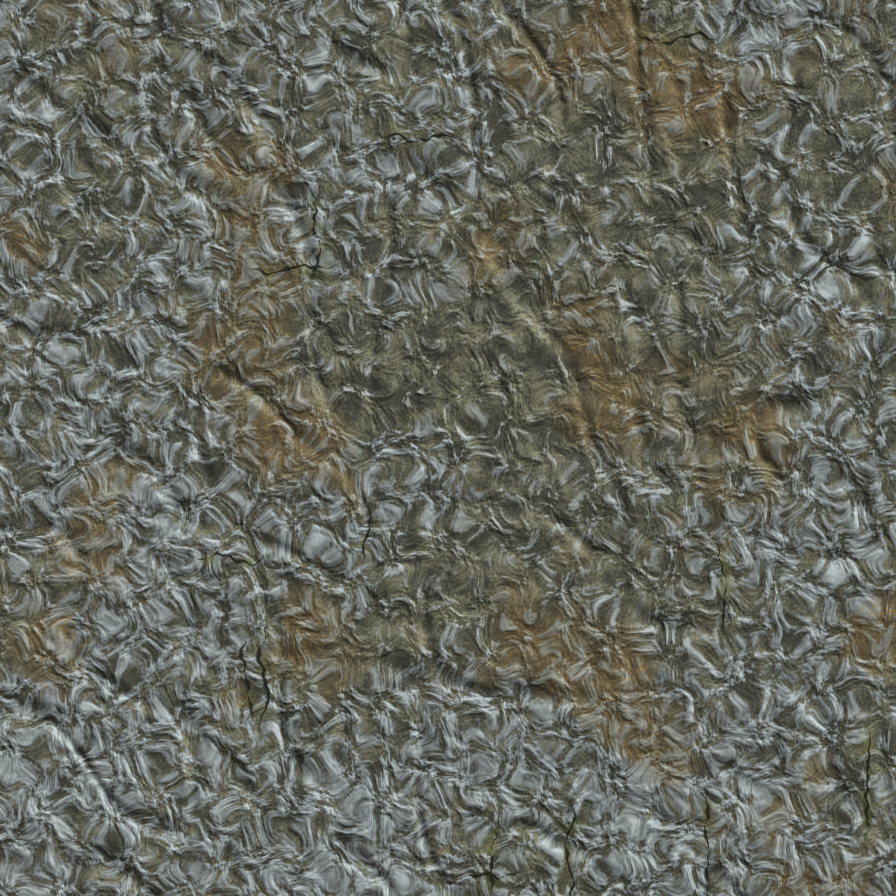
Write a WebGL 2 fragment shader that draws this texture.

```glsl
#version 300 es
precision highp float;
// Weathered rock face: olive stone under a broken blue-grey mineral crust.
// Warped gradient noise gives the flecks and their relief; broad noise sets
// the zones, rust stains and pale spots, and a loop scatters short cracks.
uniform vec2 u_resolution;
out vec4 fragColor;

vec2 hash2(vec2 cell) {
    vec3 h = fract(cell.xyx * vec3(0.1031, 0.1030, 0.0973));
    h += dot(h, h.yzx + 33.33);
    return fract((h.xx + h.yz) * h.zy);
}

float corner(vec2 cell, vec2 offset) {
    float angle = 6.2832 * hash2(cell).x;
    return dot(vec2(cos(angle), sin(angle)), offset);
}

float gradientNoise(vec2 p) {
    vec2 i = floor(p), f = p - i;
    vec2 w = f * f * f * (f * (f * 6.0 - 15.0) + 10.0);
    vec2 e = vec2(1.0, 0.0);
    return mix(mix(corner(i, f), corner(i + e, f - e), w.x),
               mix(corner(i + e.yx, f - e.yx), corner(i + 1.0, f - 1.0), w.x), w.y);
}

float fbm(vec2 p) {
    float sum = 0.0, amplitude = 1.0;
    for (int i = 0; i < 3; i++) {
        sum += amplitude * gradientNoise(p);
        p = mat2(1.6, 1.3, -1.3, 1.6) * p + 19.7;
        amplitude *= 0.56;
    }
    return sum;
}

// Fine crust grains, bent by a slower noise.
float fleckHeight(vec2 p) {
    vec2 bend = vec2(gradientNoise(p * 28.0), gradientNoise(p * 28.0 + 47.0));
    return fbm(p * vec2(66.0, 60.0) + 1.5 * bend);
}

// Broad lumps and slanted ledges.
float lumpHeight(vec2 p) {
    float ledge = abs(gradientNoise(vec2(p.x * 9.0 + p.y * 4.0, p.y * 5.0 - p.x * 2.0) + 61.0));
    return fbm(p * 17.0 + 5.0) + 0.9 * smoothstep(0.0, 0.12, ledge);
}

// x: dark crack, y: mossy rim around it.
vec2 cracks(vec2 p) {
    vec2 result = vec2(0.0);
    for (int i = 0; i < 14; i++) {
        float id = float(i);
        vec2 shape = hash2(vec2(id * 7.0 + 3.0, 91.0));
        vec2 d = p - hash2(vec2(id * 13.0 + 5.0, 37.0));
        if (i % 3 == 0) d = d.yx;
        d.x += 0.016 * gradientNoise(vec2(d.y * 24.0, id * 5.3))
             + 0.005 * gradientNoise(vec2(d.y * 95.0, id * 3.7));
        float reach = 0.025 + 0.065 * shape.x;
        float along = 1.0 - smoothstep(0.5 * reach, reach, abs(d.y));
        float width = 0.0022 + 0.006 * gradientNoise(vec2(d.y * 70.0, id * 2.3 + 0.4));
        float line = 1.0 - smoothstep(0.0, max(width, 0.0005), abs(d.x));
        result = max(result, along * vec2(line, exp(-abs(d.x) * 110.0)));
    }
    return result;
}

void main() {
    vec2 p = gl_FragCoord.xy / min(u_resolution.x, u_resolution.y);

    // Zones: cool crusted areas against warm bare ones
    vec2 fromBare = p - vec2(0.66, 0.66);
    vec2 fromCool = p - vec2(0.24, 0.82);
    float cool = 0.8 * fbm(p * 4.0 + 11.0) - 0.45 * exp(-9.0 * dot(fromBare, fromBare))
               + 0.35 * exp(-12.0 * dot(fromCool, fromCool))
               + 0.25 * (1.0 - smoothstep(0.05, 0.32, p.y));
    float rust = smoothstep(0.08, 0.5, fbm(p * 5.0 + 83.0) - 0.15 * cool);

    // Relief, lit from the upper right
    vec2 lightDir = vec2(0.5, 0.866);
    float fleck = fleckHeight(p);
    float slope = 0.62 * (fleck - fleckHeight(p + 0.0025 * lightDir))
                + 0.55 * (lumpHeight(p) - lumpHeight(p + 0.006 * lightDir));
    float grain = gradientNoise(p * 310.0);

    // Bare stone
    float tone = fbm(p * 26.0 + 31.0) + 0.5 * fleck + 0.4 * grain;
    vec3 colour = mix(vec3(0.265, 0.27, 0.235), vec3(0.43, 0.425, 0.35),
                      smoothstep(-0.6, 0.6, tone));
    colour = mix(colour, vec3(0.43, 0.345, 0.215), 0.5 * rust);

    // Crust flecks over it
    float cover = smoothstep(-0.16, 0.2, fleck + 0.5 * cool + 0.15 * grain);
    vec3 crust = mix(vec3(0.40, 0.425, 0.42), vec3(0.565, 0.60, 0.61),
                     smoothstep(-0.1, 0.6, fleck + 0.3 * cool));
    crust = mix(crust, vec3(0.45, 0.44, 0.385), 0.55 * smoothstep(0.0, 0.6, rust - cool));
    colour = mix(colour, crust, 0.88 * cover);

    // Ochre threads inside the rust stains
    float thread = 1.0 - smoothstep(0.0, 0.07, abs(gradientNoise(p * vec2(42.0, 105.0) + 7.0)));
    thread *= smoothstep(0.05, 0.35, gradientNoise(p * 58.0 + 23.0));
    colour = mix(colour, vec3(0.60, 0.48, 0.27), 0.65 * thread * rust);

    // Shading and pale spots
    colour *= 1.0 + clamp(slope, -0.5, 0.42) + 0.12 * grain;
    float pale = smoothstep(0.3, 0.75, fleck) * smoothstep(0.05, 0.5, fbm(p * 8.0 + 53.0));
    colour = mix(colour, vec3(0.74, 0.77, 0.77), 0.7 * pale);

    // Cracks with mossy rims
    vec2 crack = cracks(p);
    float moss = crack.y * smoothstep(-0.1, 0.35, gradientNoise(p * 45.0 + 71.0));
    colour = mix(colour, vec3(0.40, 0.40, 0.22), 0.6 * moss);
    colour = mix(colour, vec3(0.09, 0.10, 0.07), 0.85 * crack.x);

    fragColor = vec4(clamp(colour, 0.0, 1.0), 1.0);
}
```
